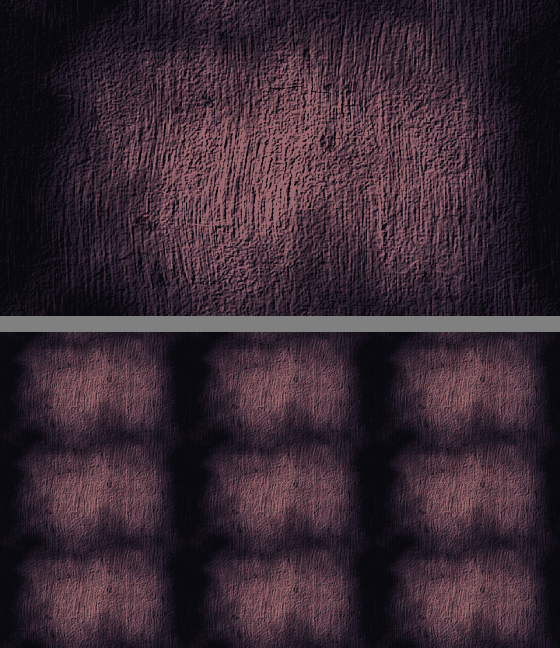
Top, the tile; bottom, the same tile 3 across and 3 down.
A Shadertoy shader for this texture:

```glsl
const float PI = 3.14159265;
const vec2 TO_LIGHT = vec2(-0.0021, 0.0028);
const vec3 BLUE_SHADE = vec3(-0.015, 0.0, 0.025);

float hash(vec2 p) {
    vec3 q = fract(p.xyx * 0.1031);
    q += dot(q, q.yzx + 33.33);
    return fract((q.x + q.y) * q.z);
}

// Value noise with a whole number of cells per canvas, so it wraps
float noise(vec2 uv, vec2 cells, float seed) {
    vec2 p = uv * cells;
    vec2 i = floor(p);
    vec2 f = p - i;
    f = f * f * (3.0 - 2.0 * f);
    vec2 a = mod(i, cells) + seed;
    vec2 b = mod(i + 1.0, cells) + seed;
    return mix(mix(hash(a), hash(vec2(b.x, a.y)), f.x),
               mix(hash(vec2(a.x, b.y)), hash(b), f.x), f.y);
}

float fbm(vec2 uv, vec2 cells, float seed) {
    float sum = 0.0;
    float weight = 0.5;
    for (int i = 0; i < 4; i++) {
        sum += weight * noise(uv, cells, seed);
        cells *= 2.0;
        weight *= 0.5;
        seed += 17.0;
    }
    return sum / 0.9375;
}

// Sideways shift that wraps and makes upright marks lean
vec2 leaning(vec2 uv, float amount, float seed) {
    return uv + vec2(amount * (noise(uv, vec2(6.0, 3.0), seed) - 0.5), 0.0);
}

// Bristle marks: fine ridges of mixed length with thin long grooves
float brushMarks(vec2 uv, float seed) {
    float ridges = noise(uv, vec2(270.0, 12.0), seed)
                 + 0.8 * noise(uv, vec2(340.0, 40.0), seed + 7.0)
                 + 0.6 * noise(uv, vec2(140.0, 7.0), seed + 13.0);
    float valley = abs(noise(uv, vec2(100.0, 6.0), seed + 19.0) - 0.5);
    return ridges - 0.6 * (1.0 - smoothstep(0.0, 0.13, valley));
}

float grit(vec2 uv) {
    return 0.7 * noise(uv, vec2(100.0, 56.0), 53.0)
         + 1.0 * noise(uv, vec2(250.0, 140.0), 59.0)
         + 0.6 * noise(uv, vec2(400.0, 225.0), 61.0);
}

float pits(vec2 uv) {
    return smoothstep(0.70, 0.78, fbm(uv, vec2(32.0, 18.0), 67.0));
}

// Raised plates of plaster whose rims show as broken cracks
float plates(vec2 uv) {
    float rim = fbm(uv, vec2(4.0, 4.0), 71.0) - 0.5;
    float broken = smoothstep(0.45, 0.7, noise(uv, vec2(9.0, 6.0), 83.0));
    return broken * smoothstep(-0.006, 0.006, rim);
}

float wallHeight(vec2 uv) {
    float brushed = smoothstep(0.2, 0.8, noise(uv, vec2(14.0, 6.0), 97.0));
    float marks = 0.7 * brushMarks(leaning(uv, 0.030, 11.0), 23.0)
                + 0.45 * brushMarks(leaning(uv, -0.045, 29.0), 131.0);
    return mix(0.45, 1.2, brushed) * marks + mix(1.2, 0.75, brushed) * grit(uv)
         + 0.8 * plates(uv) - 0.6 * pits(uv);
}

// Slope towards the light: shadows bite deeper than highlights
float relief(vec2 uv, vec2 toLight) {
    float slope = wallHeight(uv - 0.5 * toLight) - wallHeight(uv + 0.5 * toLight);
    return slope * mix(1.25, 0.9, smoothstep(-0.1, 0.1, slope));
}

// Bright middle that fades gently to the same dark on opposite edges
float centreGlow(vec2 uv) {
    vec2 s = sin(PI * uv);
    s *= s;
    return pow(s.x, 0.45) * sqrt(mix(0.2, 1.0, s.y));
}

vec3 plasterColour(float tone) {
    vec3 shades[6] = vec3[6](
        vec3(0.03, 0.03, 0.05), vec3(0.13, 0.09, 0.14), vec3(0.22, 0.15, 0.19),
        vec3(0.33, 0.22, 0.26), vec3(0.44, 0.29, 0.33), vec3(0.61, 0.41, 0.43));
    float t = clamp(tone, 0.0, 4.999);
    int i = int(t);
    return mix(shades[i], shades[i + 1], fract(t));
}

void mainImage(out vec4 fragColor, in vec2 fragCoord) {
    vec2 uv = fragCoord / iResolution.xy;

    // Broad light, with worn patches, blotches and long faint stains
    float glow = centreGlow(uv);
    float patches = 3.6 * (fbm(uv, vec2(5.0, 4.0), 101.0) - 0.5);
    float blotches = 0.7 + 0.6 * fbm(uv, vec2(22.0, 10.0), 107.0);
    float stains = 0.85 + 0.3 * noise(uv, vec2(90.0, 6.0), 113.0);
    float light = max(4.9 * glow + patches - 0.4, 0.0) * blotches * stains;

    // Relief is strongest where the light is, and flattens in the highlights
    float slope = relief(uv, TO_LIGHT);
    float tone = light * (1.0 + 0.9 * slope) + 0.75 * slope;
    tone -= 0.4 * light * pits(uv);
    tone = min(tone, 4.3 + 0.5 * (tone - 4.3));

    vec3 colour = plasterColour(tone);
    colour += BLUE_SHADE * (1.0 - glow) * smoothstep(0.0, 2.0, tone);
    fragColor = vec4(clamp(colour, 0.0, 1.0), 1.0);
}
```
